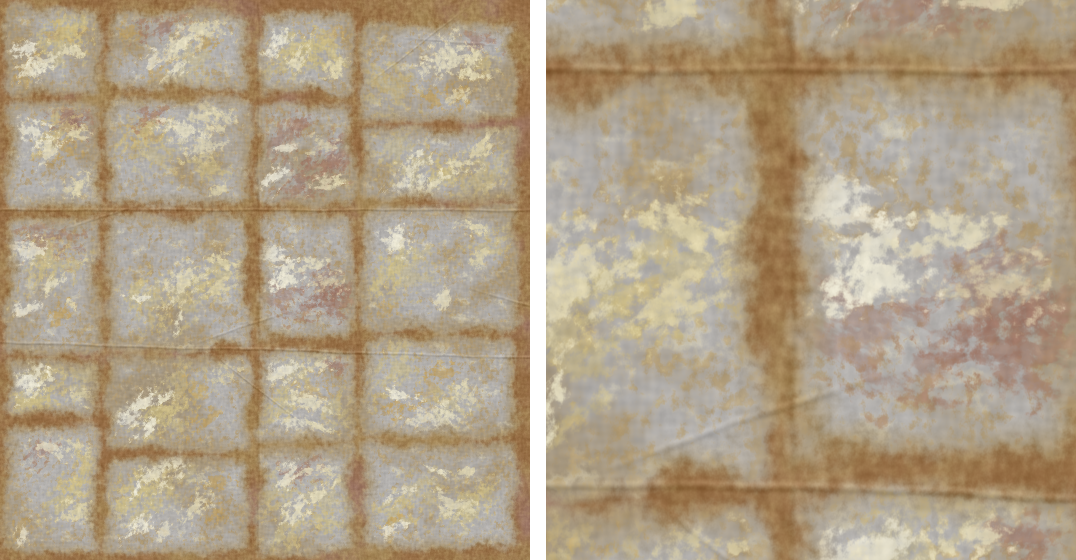
Left: the whole. Right: its middle third, enlarged.
Write a WebGL 2 fragment shader that draws this pattern.

```glsl
#version 300 es
precision highp float;
// Painted cloth with an uneven grid, four cells across and five down.
// Rounded-box distances lay soft rust bands between grey panes; hashed
// dry-brush dabs, gradient-noise stains, weave and folds add the wear.
uniform vec2 u_resolution;
out vec4 fragColor;

const float ASPECT = 0.945;
const vec3 LAVENDER = vec3(0.71, 0.70, 0.69);
const vec3 TAN = vec3(0.65, 0.59, 0.49);
const vec3 OCHRE = vec3(0.65, 0.54, 0.34);
const vec3 RUST = vec3(0.58, 0.41, 0.25);
const vec3 ROSE = vec3(0.61, 0.45, 0.39);
const vec3 LEMON = vec3(0.80, 0.74, 0.52);
const vec3 GOLD = vec3(0.75, 0.61, 0.33);
const vec3 CREAM = vec3(0.92, 0.91, 0.85);

// Column edges, and row edges with one component per column.
const float COLUMNS[5] = float[5](0.004, 0.184, 0.452, 0.638, 0.928);
const vec4 ROWS[6] = vec4[6](
  vec4(0.008, 0.004, 0.002, 0.012), vec4(0.250, 0.192, 0.207, 0.215),
  vec4(0.364, 0.370, 0.384, 0.402), vec4(0.620, 0.625, 0.627, 0.636),
  vec4(0.824, 0.832, 0.824, 0.780), vec4(0.995, 0.985, 0.988, 0.962));

struct Cell { vec2 id; vec2 center; vec2 halfSize; };

vec2 hash2(vec2 p) {
  vec3 q = fract(p.xyx * vec3(0.1031, 0.1030, 0.0973));
  q += dot(q, q.yzx + 33.33);
  return fract((q.xx + q.yz) * q.zy);
}

float corner(vec2 cell, vec2 offset) {
  float a = 6.2832 * hash2(cell).x;
  return dot(vec2(cos(a), sin(a)), offset);
}

float gradientNoise(vec2 p) {
  vec2 i = floor(p), f = fract(p), e = vec2(1.0, 0.0);
  vec2 u = f * f * f * (f * (f * 6.0 - 15.0) + 10.0);
  float low = mix(corner(i, f), corner(i + e.xy, f - e.xy), u.x);
  float high = mix(corner(i + e.yx, f - e.yx), corner(i + 1.0, f - 1.0), u.x);
  return 1.4 * mix(low, high, u.y);
}

float fbm(vec2 p) {
  float sum = 0.0, gain = 0.6;
  for (int i = 0; i < 4; i++) {
    sum += gain * gradientNoise(p);
    p = mat2(1.6, 1.2, -1.2, 1.6) * p + 17.3;
    gain *= 0.6;
  }
  return sum;
}

Cell cellAt(vec2 p) {
  int c = 0, r = 0;
  for (int i = 1; i < 4; i++) if (p.x > COLUMNS[i]) c = i;
  for (int i = 1; i < 5; i++) if (p.y > ROWS[i][c]) r = i;
  vec2 lo = vec2(COLUMNS[c], ROWS[r][c]);
  vec2 hi = vec2(COLUMNS[c + 1], ROWS[r + 1][c]);
  return Cell(vec2(c, r), 0.5 * (lo + hi), 0.5 * (hi - lo));
}

// Depth inside a rounded box, negative outside.
float boxDepth(vec2 p, vec2 halfSize, float radius) {
  vec2 q = abs(p) - halfSize + radius;
  return radius - length(max(q, 0.0)) - min(max(q.x, q.y), 0.0);
}

// Coverage of one dry-brush dab, broken up by bristles and cloth grain.
float dab(vec2 p, float angle, vec2 size, vec2 seed, float grain) {
  float c = cos(angle), s = sin(angle);
  vec2 q = mat2(c, -s, s, c) * p;
  float bristle = fbm(q * vec2(32.0, 62.0) + seed * 90.0);
  return smoothstep(0.0, 0.7, 0.8 - length(q / size) + 1.15 * bristle + 0.75 * grain);
}

vec3 paintDabs(vec3 color, vec2 p, Cell cell, float inside, float grain) {
  float rosy = step(1.5, cell.id.x) * step(cell.id.x, 2.5)
    * step(1.5, cell.id.y) * step(cell.id.y, 3.5);
  for (int i = 0; i < 10; i++) {
    float layer = float(i) / 9.0;
    vec2 seed = cell.id * 7.3 + float(i) * vec2(13.7, 5.9);
    vec2 a = hash2(seed), b = hash2(seed + 41.0);
    vec2 offset = (a - 0.5) * cell.halfSize * 1.3;
    vec2 size = mix(vec2(0.066, 0.044), vec2(0.034, 0.013), layer) * (0.6 + 0.8 * b.x);
    float mask = dab(p - cell.center - offset, mix(-0.5, 1.2, b.y), size, a, grain);
    vec3 accent = mix(b.x < 0.3 ? GOLD : LEMON, ROSE, max(rosy, step(0.9, a.y)));
    vec3 paint = layer > 0.5 ? mix(CREAM, LEMON, 0.6 * a.x) : accent;
    color = mix(color, paint, mask * inside * mix(0.42, 0.88, layer));
  }
  return color;
}

// A raised fold: a light ridge beside a dark one.
float fold(float d, float width) {
  float light = (d - width) / width, dark = (d + width) / width;
  return exp(-light * light) - 1.3 * exp(-dark * dark);
}

void main() {
  vec2 p = gl_FragCoord.xy / u_resolution * vec2(ASPECT, 1.0);
  float broad = fbm(p * 5.0 + 3.0), medium = fbm(p * 17.0 + 9.0);
  float grain = fbm(p * vec2(110.0, 90.0));
  vec2 warped = p + 0.011 * vec2(fbm(p * 8.0 + 31.0), fbm(p * 8.0 + 57.0));
  Cell cell = cellAt(warped);
  float depth = boxDepth(warped - cell.center, cell.halfSize, 0.024);
  float worn = depth + 0.010 * broad + 0.012 * medium + 0.006 * grain;

  // Grey panes with tan stains, pale scuffs and ochre speckle.
  vec3 color = mix(LAVENDER, TAN, smoothstep(-0.3, 0.6, broad + 0.6 * medium + 0.3 * grain));
  float scuff = smoothstep(0.1, 0.7, fbm(p * vec2(26.0, 38.0) + 83.0) + 0.4 * grain);
  color = mix(color, mix(CREAM, LEMON, 0.35), 0.55 * scuff);
  float speckle = smoothstep(0.0, 0.6, grain + 0.6 * medium);
  color = mix(color, OCHRE, 0.55 * speckle);
  color = paintDabs(color, warped, cell, smoothstep(0.004, 0.022, worn), grain);

  // Ochre halo, then a narrower, patchy rust or rose band.
  vec3 band = mix(RUST, ROSE, smoothstep(0.1, 0.5, fbm(p * 4.0 + 71.0)));
  float patchy = smoothstep(-0.35, 0.55, fbm(p * 7.0 + 23.0) + 0.3 * grain);
  band = mix(band, OCHRE, 0.85 * patchy);
  vec3 halo = mix(OCHRE, TAN, smoothstep(-0.4, 0.4, medium));
  color = mix(color, halo, 0.75 * (1.0 - smoothstep(0.002, 0.034, worn)));
  color = mix(color, band, 0.88 * (1.0 - smoothstep(-0.002, 0.016, worn)));

  // Creases, weave and uneven light.
  float bend = 0.004 * broad;
  float relief = fold(p.y - 0.625 + bend, 0.0018) + fold(p.y - 0.374 + 0.03 * (p.x - 0.5) + bend, 0.0018);
  relief += 0.4 * fold(p.x - 0.462 + bend, 0.0018);
  for (int i = 0; i < 6; i++) {
    vec2 h = hash2(vec2(float(i) * 9.1, 4.7)), q = p - h * vec2(ASPECT, 1.0);
    float slope = mix(-0.8, 0.9, hash2(h * 80.0).x);
    relief += 0.8 * fold(q.y - slope * q.x + bend, 0.0018) * (1.0 - smoothstep(0.03, 0.11, abs(q.x)));
  }
  float weave = gradientNoise(p * vec2(210.0, 80.0)) + gradientNoise(p * vec2(80.0, 210.0) + 40.0);
  color += 0.05 * relief + 0.03 * weave + 0.05 * grain + 0.03 * medium;
  fragColor = vec4(clamp(color, 0.0, 1.0), 1.0);
}
```
